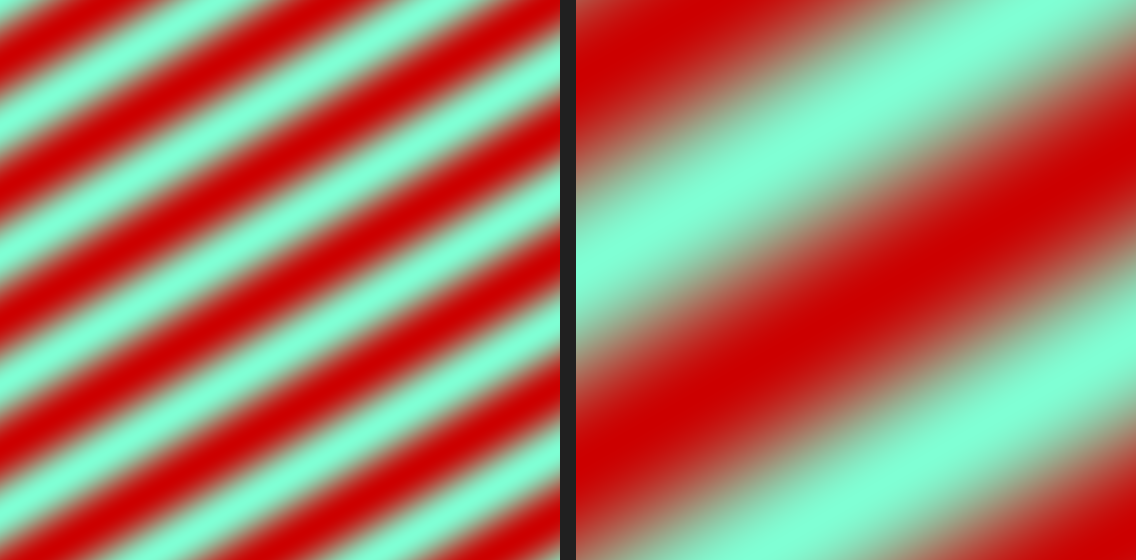
Left, the full canvas; right, a detail of the centre.
A three.js fragment shader for this pattern:

```glsl
// Soft diagonal stripes of aquamarine and red, rising to the right.
// A raised cosine runs across the stripes, five cycles per canvas width,
// and its height blends the two colours with a slight lean toward red.

varying vec2 vUv;

const float TAU = 6.2831853;
const vec3 RED = vec3(0.8, 0.0, 0.0);
const vec3 AQUAMARINE = vec3(0.498, 1.0, 0.831);

const float STRIPE_ANGLE = 30.0;  // degrees above the horizontal
const float STRIPE_COUNT = 5.0;   // cycles per unit along the normal
const float STRIPE_SHIFT = 0.35;  // offset in cycles
const float RED_BIAS = 1.06;      // above 1 widens the red

// Distance measured across stripes that rise at the given angle
float acrossStripes(vec2 p, float angle) {
    return dot(p, vec2(sin(angle), -cos(angle)));
}

// Smooth wave from 0 to 1, peaking at whole cycles
float softWave(float cycles, float bias) {
    float wave = 0.5 + 0.5 * cos(TAU * cycles);
    return pow(max(wave, 0.0), bias);
}

void main() {
    float across = acrossStripes(vUv, radians(STRIPE_ANGLE));
    float blend = softWave(across * STRIPE_COUNT + STRIPE_SHIFT, RED_BIAS);
    gl_FragColor = vec4(mix(RED, AQUAMARINE, blend), 1.0);
}
```
